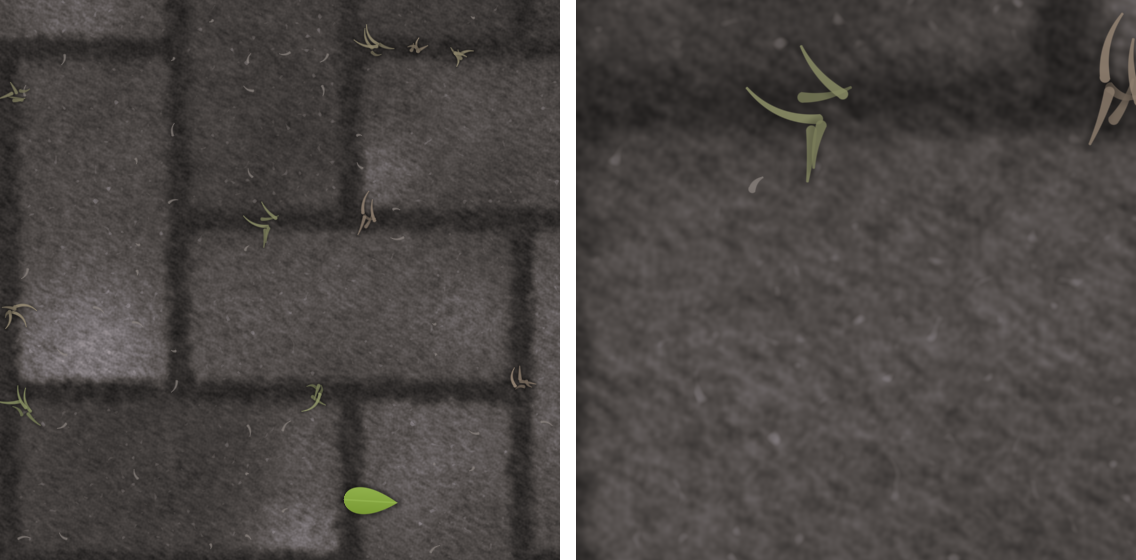
Left, the full canvas; right, a detail of the centre.
A WebGL 2 fragment shader for this texture:

```glsl
#version 300 es
precision highp float;
// Worn herringbone pavers with dark mossy joints, dry grass tufts and one green leaf.
uniform vec2 u_resolution;
out vec4 fragColor;

vec2 hash2(vec2 p) {
  vec3 q = fract(p.xyx * vec3(0.1031, 0.1030, 0.0973));
  q += dot(q, q.yzx + 33.33);
  return fract((q.xx + q.yz) * q.zy);
}

float corner(vec2 cell, vec2 f, vec2 o) {
  return dot(hash2(cell + o + 200.0) * 2.0 - 1.0, f - o);
}

// Gradient noise, about -0.7 to 0.7
float noise(vec2 p) {
  vec2 i = floor(p), f = p - i;
  vec2 s = f * f * f * (f * (f * 6.0 - 15.0) + 10.0);
  return mix(mix(corner(i, f, vec2(0, 0)), corner(i, f, vec2(1, 0)), s.x),
             mix(corner(i, f, vec2(0, 1)), corner(i, f, vec2(1, 1)), s.x), s.y);
}

vec2 toGrid(vec2 uv) { return (uv - vec2(0.014, 0.913)) / 0.306; }

// Centre of the 1 x 2 brick covering a grid point; z is 1 for upright bricks
vec3 brickAt(vec2 g) {
  vec2 cell = floor(g);
  float k = mod(cell.x - cell.y - 1.0, 4.0);
  if (k < 0.5) return vec3(cell + vec2(0.5, 0.0), 1.0);
  if (k < 1.5) return vec3(cell + vec2(0.5, 1.0), 1.0);
  return vec3(cell + vec2(k < 2.5 ? 1.0 : 0.0, 0.5), 0.0);
}

float roundedBox(vec2 p, vec2 halfSize, float r) {
  vec2 d = abs(p) - halfSize + r;
  return length(max(d, 0.0)) + min(max(d.x, d.y), 0.0) - r;
}

// Tapered, bent stroke from a to b
float blade(vec2 p, vec2 a, vec2 b, float width, float bend) {
  vec2 ab = b - a;
  float t = clamp(dot(p - a, ab) / dot(ab, ab), 0.0, 1.0);
  vec2 bow = vec2(-ab.y, ab.x) * bend * t * (1.0 - t);
  return length(p - a - ab * t - bow) - width * (1.0 - 0.75 * t);
}

// Pale worn areas: centre, radius, strength
const vec4 WEAR[12] = vec4[](
  vec4(0.16, 0.35, 0.16, 0.23), vec4(0.16, 0.72, 0.22, 0.04), vec4(0.68, 0.69, 0.07, 0.11),
  vec4(0.88, 0.80, 0.25, 0.05), vec4(0.38, 0.42, 0.13, 0.05), vec4(0.84, 0.42, 0.09, 0.09),
  vec4(0.62, 0.46, 0.26, 0.06), vec4(0.54, 0.03, 0.09, 0.18), vec4(0.56, 0.21, 0.09, 0.09),
  vec4(0.75, 0.20, 0.20, 0.11), vec4(0.98, 0.35, 0.30, 0.11), vec4(0.13, 0.99, 0.14, 0.11));

// Grass tufts: root, size, greenness
const vec4 TUFTS[10] = vec4[](
  vec4(0.67, 0.91, 0.036, 0.3), vec4(0.74, 0.91, 0.022, 0.1), vec4(0.82, 0.90, 0.020, 0.3),
  vec4(0.03, 0.83, 0.028, 0.5), vec4(0.66, 0.61, 0.042, 0.0), vec4(0.48, 0.597, 0.040, 0.7),
  vec4(0.56, 0.30, 0.036, 0.8), vec4(0.04, 0.27, 0.042, 0.9), vec4(0.93, 0.32, 0.030, 0.0),
  vec4(0.02, 0.45, 0.030, 0.2));

void main() {
  vec2 uv = gl_FragCoord.xy / u_resolution;
  float px = 1.0 / min(u_resolution.x, u_resolution.y);

  // Stone grain: short diagonal streaks over finer and coarser mottling
  vec2 streak = vec2(dot(uv, vec2(0.86, -0.5)), dot(uv, vec2(0.5, 0.86)));
  float grain = noise(streak * vec2(65, 140)) + 0.6 * noise(uv * 210.0) + 0.6 * noise(uv * 38.0);
  float cloud = noise(uv * 7.0) + 0.5 * noise(uv * 16.0);

  // Brick shape with crumbled edges
  vec2 g = toGrid(uv);
  vec3 brick = brickAt(g);
  vec2 halfSize = brick.z > 0.5 ? vec2(0.445, 0.945) : vec2(0.945, 0.445);
  float edge = roundedBox(g - brick.xy, halfSize, 0.07)
             + 0.04 * noise(uv * 22.0) + 0.035 * noise(uv * 60.0);
  float face = 1.0 - smoothstep(-0.055, 0.035, edge);

  // Wear stays on the brick beneath its centre
  float tone = 0.252 + 0.02 * (hash2(brick.xy * 2.0 + 40.0).x - 0.5);
  for (int i = 0; i < 12; i++) {
    vec2 d = (uv - WEAR[i].xy) / WEAR[i].z;
    float same = 1.0 - step(0.1, distance(brickAt(toGrid(WEAR[i].xy)).xy, brick.xy));
    tone += same * WEAR[i].w * exp(-dot(d, d) * (1.0 + 0.9 * cloud));
  }
  tone *= 1.0 + 0.2 * cloud + 0.32 * grain;
  tone += 0.12 * smoothstep(0.3, 0.6, noise(uv * 85.0 + 9.0));
  float joint = 0.182 * (1.0 + 0.45 * grain) + 0.05 * noise(uv * 28.0 + 5.0);
  tone = mix(joint, tone, face);
  vec3 color = tone * mix(vec3(1.0, 0.935, 0.905), vec3(1.0, 0.95, 0.97), smoothstep(0.28, 0.5, tone));

  // Sparse pale flecks and splinters
  vec2 fleckCell = floor(uv * 15.0);
  vec2 h = hash2(fleckCell + 70.0), turn = hash2(fleckCell + 120.0);
  vec2 fleckPos = fract(uv * 15.0) - 0.3 - 0.4 * h;
  vec2 fleckDir = 0.17 * turn.y * vec2(cos(turn.x * 6.28), sin(turn.x * 6.28));
  float fleck = blade(fleckPos, -fleckDir, fleckDir + 0.001, 0.035, 0.5) / 15.0;
  color = mix(color, vec3(0.56, 0.53, 0.51), 0.7 * step(0.78, h.x) * smoothstep(px, -px, fleck));

  // Grass tufts along the joints
  for (int i = 0; i < 10; i++) {
    vec4 tuft = TUFTS[i];
    vec3 grass = mix(vec3(0.53, 0.47, 0.41), vec3(0.49, 0.53, 0.35), tuft.w);
    for (int j = 0; j < 5; j++) {
      vec2 r = hash2(vec2(i, j) * 7.0 + 3.0);
      vec2 root = tuft.xy + tuft.z * 0.7 * (hash2(vec2(j, i) * 5.0 + 31.0) - 0.5);
      vec2 tip = root + tuft.z * (0.4 + r.y) * vec2(cos(r.x * 6.28), 0.8 * sin(r.x * 6.28));
      float d = blade(uv, root, tip, 0.0032, 1.6 * (r.y - 0.5));
      color *= 1.0 - 0.15 * smoothstep(0.006, 0.0, d);
      color = mix(color, grass * (0.8 + 0.4 * r.y), 0.85 * smoothstep(px, -px, d));
    }
  }

  // Fallen leaf: rounded at the left, pointed at the right, with a soft shadow
  vec2 leaf = (uv - vec2(0.662, 0.105)) / 0.048;
  leaf.y += 0.06 * leaf.x;
  float t = clamp(leaf.x, -1.0, 1.0);
  float leafEdge = max(abs(leaf.y) - 0.46 * sqrt(1.0 + t) * (1.0 - t), abs(leaf.x) - 1.0) * 0.048;
  color *= 1.0 - 0.35 * smoothstep(0.012, 0.0, leafEdge);
  vec3 green = vec3(0.52, 0.65, 0.25) + 0.09 * leaf.y + 0.05 * smoothstep(0.06, 0.0, abs(leaf.y));
  color = mix(color, green, smoothstep(px, -px, leafEdge));

  fragColor = vec4(color, 1.0);
}
```
